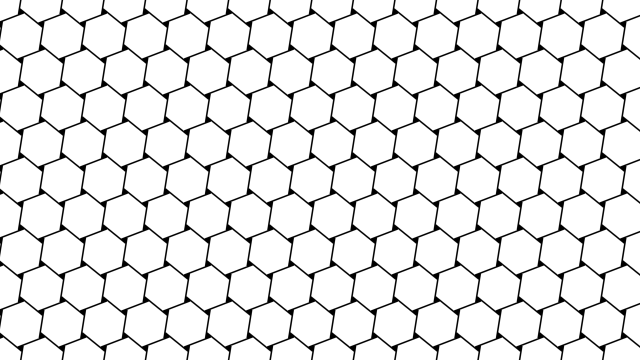
This pattern is drawn by a WebGL 2 fragment shader. Its source:

```glsl
#version 300 es
precision highp float;

uniform vec2 u_resolution;
out vec4 fragColor;

const float ROOT3 = 1.7320508;
const float ROWS = 10.0;             // rows over the canvas height
const float TILT = radians(9.0);     // clockwise turn of each tile
const float APOTHEM = 0.4755;        // in units of tile spacing
const vec3 TILE_COLOR = vec3(1.0);
const vec3 GAP_COLOR = vec3(0.0);

mat2 rotation(float angle) {
    float c = cos(angle), s = sin(angle);
    return mat2(c, s, -s, c);
}

// Distance to the edge lines of a pointy-top hexagon
float hexagon(vec2 p, float apothem) {
    p = abs(p);
    return max(p.x, 0.5 * p.x + 0.5 * ROOT3 * p.y) - apothem;
}

// Nearest tilted hexagon on a triangular lattice of unit spacing
float tiledHexagons(vec2 p, float tilt, float apothem) {
    float rowHeight = 0.5 * ROOT3;
    float nearestRow = round(p.y / rowHeight);
    mat2 turn = rotation(tilt);
    float nearest = 1e3;
    // Turned corners reach into neighbouring cells
    for (int j = -1; j <= 1; j++) {
        float row = nearestRow + float(j);
        float shift = 0.5 * mod(row, 2.0);
        float nearestColumn = round(p.x - shift);
        for (int i = -1; i <= 1; i++) {
            vec2 center = vec2(nearestColumn + float(i) + shift, row * rowHeight);
            nearest = min(nearest, hexagon(turn * (p - center), apothem));
        }
    }
    return nearest;
}

void main() {
    // Lattice units: one unit is the spacing between tile centers
    float scale = ROWS * 0.5 * ROOT3;
    vec2 p = gl_FragCoord.xy / u_resolution.y * scale;
    float pixel = scale / u_resolution.y;

    float d = tiledHexagons(p, TILT, APOTHEM);
    float gap = smoothstep(-0.7 * pixel, 0.7 * pixel, d);
    fragColor = vec4(mix(TILE_COLOR, GAP_COLOR, gap), 1.0);
}
```
